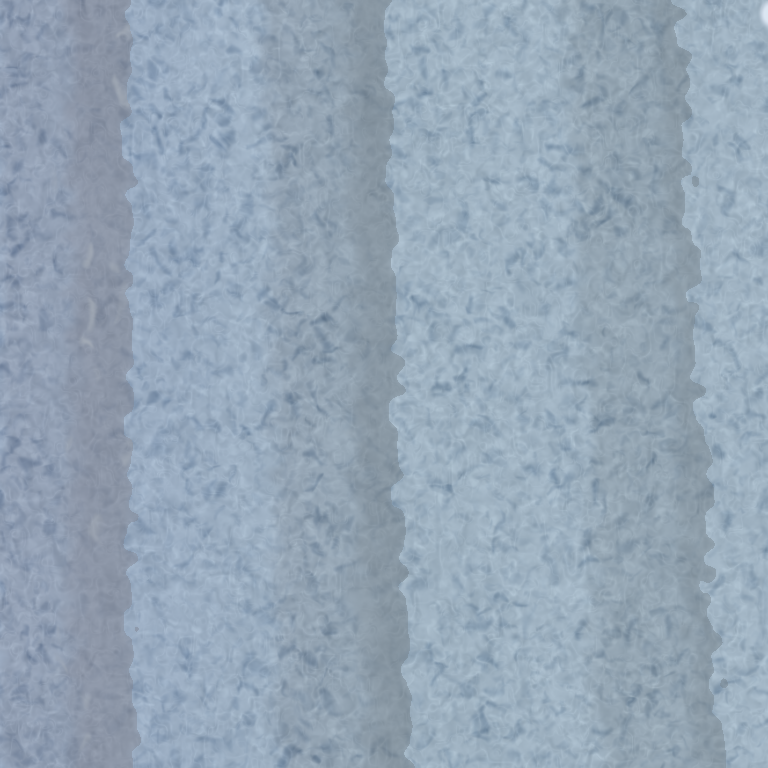
This texture is drawn by a WebGL 2 fragment shader. Its source:

```glsl
#version 300 es
precision highp float;
// Weathered corrugated metal: three leaning vertical folds, each running from
// a bright face through a half-shaded step to a dark groove with a ragged edge.
// Curled ridged noise and soft short strokes give the mottled zinc surface.
uniform vec2 u_resolution;
out vec4 fragColor;

const vec3 FACE_LEFT    = vec3(0.575, 0.645, 0.735);
const vec3 FACE_RIGHT   = vec3(0.605, 0.680, 0.740);
const vec3 GROOVE_LEFT  = vec3(0.530, 0.565, 0.635);
const vec3 GROOVE_RIGHT = vec3(0.515, 0.575, 0.620);
const vec3 FLECK_TINT   = vec3(0.125, 0.112, 0.092);
const vec3 FIBRE_TINT   = vec3(0.042, 0.043, 0.040);
const vec3 CHIP_COLOR   = vec3(0.670, 0.700, 0.735);

float hash(vec2 p) {
  vec3 q = fract(p.xyx * vec3(0.1031, 0.1030, 0.0973));
  q += dot(q, q.yzx + 33.33);
  return fract((q.x + q.y) * q.z);
}

float noise(vec2 p) {
  vec2 cell = floor(p), f = fract(p);
  f = f * f * (3.0 - 2.0 * f);
  float low = mix(hash(cell), hash(cell + vec2(1, 0)), f.x);
  float high = mix(hash(cell + vec2(0, 1)), hash(cell + vec2(1, 1)), f.x);
  return mix(low, high, f.y);
}

float fbm(vec2 p) {
  float sum = 0.0, weight = 0.5;
  for (int i = 0; i < 4; i++) {
    sum += weight * noise(p);
    p = p * 2.03 + 17.0;
    weight *= 0.5;
  }
  return sum;
}

vec2 warp(vec2 p, float amount, float seed) {
  return p + amount * (vec2(noise(p + seed), noise(p + seed + 41.0)) - 0.5);
}

// Thin curled crests, roughly centred on zero.
float curls(vec2 p, float frequency, float seed) {
  vec2 q = warp(p * frequency, 2.0, seed);
  return 0.75 - 2.0 * abs(noise(q + seed) - 0.5) - 0.2 * noise(q * 0.5);
}

float segmentDistance(vec2 p, vec2 halfAxis) {
  float along = clamp(dot(p, halfAxis) / dot(halfAxis, halfAxis), -1.0, 1.0);
  return length(p - halfAxis * along);
}

// Soft strokes at random angles, at most one per cell of a count x count grid.
float strokes(vec2 p, float count, float density, float width, float seed) {
  vec2 q = warp(warp(p * count, 0.6, seed) * 2.2, 0.9, seed) / 2.2;
  vec2 home = floor(q);
  float cover = 0.0;
  for (int j = -1; j <= 1; j++) {
    for (int i = -1; i <= 1; i++) {
      vec2 cell = home + vec2(i, j);
      vec2 key = cell + seed;
      vec2 center = cell + vec2(hash(key + 3.1), hash(key + 7.7));
      float angle = 6.2832 * hash(key + 13.3);
      float halfLength = mix(0.08, 0.45, hash(key + 19.9));
      float d = segmentDistance(q - center, halfLength * vec2(cos(angle), sin(angle)));
      float strength = step(hash(key + 29.5), density) * mix(0.3, 1.0, hash(key + 37.1));
      cover = max(cover, strength * (1.0 - smoothstep(0.0, width, d)));
    }
  }
  return cover;
}

// Fold number plus position within it; dark-to-bright edges are whole numbers.
float foldCoordinate(vec2 p) {
  float s = p.x / mix(1.055, 1.0, p.y);
  float ragged = 0.07 * (noise(p * 55.0) - 0.5) + 0.03 * (noise(p * vec2(4.0, 11.0)) - 0.5);
  return (s - 0.178) * (3.183 - 0.474 * s) + ragged;
}

// x: half-shaded step, y: dark groove. Grooves narrow toward the right.
vec2 foldShade(float u) {
  float index = floor(u + 0.04), t = u - index;
  float grooveStart = 0.755 + 0.085 * index;
  float edge = 1.0 - smoothstep(0.93, 1.03, t);
  float halfShade = smoothstep(-0.05, 0.05, t - grooveStart + 0.25);
  float groove = smoothstep(-0.09, 0.13, t - grooveStart);
  return vec2(halfShade, groove) * edge;
}

void main() {
  vec2 p = gl_FragCoord.xy / u_resolution;
  vec2 shade = foldShade(foldCoordinate(p));

  // Base tone: mauve-blue on the left, cooler grey on the right
  float side = smoothstep(0.0, 0.6, p.x);
  vec3 face = mix(FACE_LEFT, FACE_RIGHT, side);
  vec3 groove = mix(GROOVE_LEFT, GROOVE_RIGHT, side);
  vec3 color = mix(face, groove, max(0.5 * shade.x, shade.y));
  color += 0.025 * (fbm(p * vec2(7.0, 5.0)) - 0.47);

  // Mottled surface, calmer inside the grooves
  float calm = 1.0 - 0.6 * shade.y;
  float patchy = mix(0.6, 1.1, noise(p * 14.0 + 5.0));
  float flecks = strokes(p, 40.0, 0.50, 0.36, 11.0) + 0.55 * strokes(p, 62.0, 0.65, 0.40, 83.0);
  float fibres = strokes(p, 60.0, 0.80, 0.36, 151.0);
  color -= FLECK_TINT * flecks * patchy * calm;
  color += FIBRE_TINT * fibres * calm + 0.008;
  color += mix(0.5, 1.0, calm) * (0.050 * curls(p, 62.0, 7.0) + 0.035 * curls(p, 105.0, 63.0) - 0.016);
  color += 0.03 * (fbm(p * 110.0) - 0.47);

  // Sparse pale chips in the leftmost groove, and a glint in the top corner
  float chips = strokes(p * vec2(1.0, 0.7), 36.0, 0.12, 0.28, 211.0);
  color = mix(color, CHIP_COLOR, 0.65 * chips * shade.y * (1.0 - step(0.25, p.x)));
  float glint = 1.0 - smoothstep(0.006, 0.016, length((p - vec2(1.002, 0.982)) * vec2(1.0, 0.7)));
  color = mix(color, vec3(0.86, 0.90, 0.95), glint);

  fragColor = vec4(color, 1.0);
}
```
